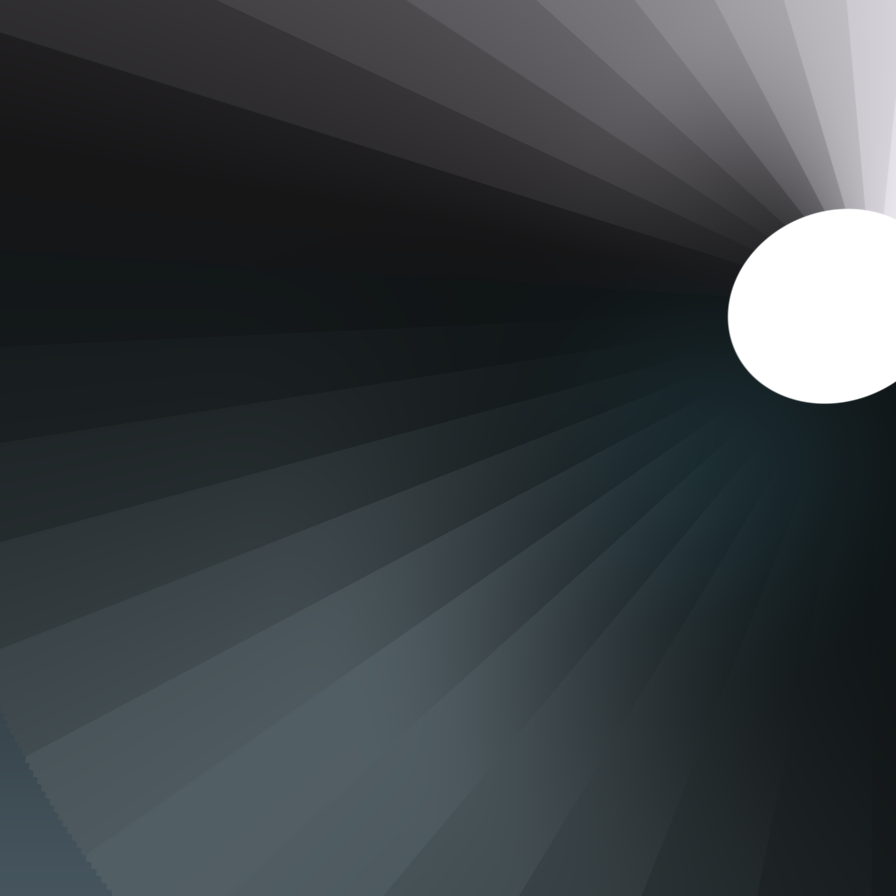
Give the GLSL for this background, as a WebGL 1 fragment shader.

```glsl
precision highp float;

// A white tilted disc at the right throws a fan of wedges across the canvas.
// Stretched polar coordinates are stepped wedge by wedge, then shaded with
// silver above, near black at the left, and slate with a teal glow below.

uniform vec2 u_resolution;

const vec2 FAN_CENTER = vec2(0.9766, 0.6589);
const float FAN_TILT = 10.0;
const float FAN_SQUASH = 0.74;
const float WEDGE = 8.372;       // degrees, 43 wedges per turn
const float WEDGE_START = 1.5;
const float STEPPING = 0.6;      // 0 is smooth, 1 is flat wedges

const vec2 DISC_CENTER = vec2(0.9335, 0.6582);
const vec2 DISC_RADII = vec2(0.1235, 0.106);
const float DISC_TILT = 22.4;

const vec3 NIGHT = vec3(0.055, 0.070, 0.075);
const vec3 EMBER = vec3(0.085, 0.080, 0.085);
const vec3 SILVER = vec3(0.99, 0.98, 1.01);
const vec3 SLATE = vec3(0.265, 0.300, 0.315);
const vec3 TEAL = vec3(0.045, 0.095, 0.110);
const vec3 RIM = vec3(0.245, 0.300, 0.330);

vec2 rotate(vec2 v, float angle) {
  float c = cos(angle), s = sin(angle);
  return vec2(c * v.x - s * v.y, s * v.x + c * v.y);
}

float bell(float x) {
  return exp(-x * x);
}

// Ramp from 0 to 1 with a softened drop back to 0
float softSaw(float x, float softness) {
  float f = fract(x);
  return f * (1.0 - smoothstep(1.0 - softness, 1.0, f));
}

// Degrees around the fan: zero near the left, positive upwards
float fanAngle(vec2 offset) {
  vec2 v = rotate(vec2(-offset.x, offset.y), radians(FAN_TILT));
  return degrees(atan(v.y, FAN_SQUASH * v.x));
}

float ellipseDistance(vec2 offset, vec2 radii, float tilt) {
  vec2 q = rotate(offset, -tilt);
  return (length(q / radii) - 1.0) * min(radii.x, radii.y);
}

vec3 silverRays(float angle, float radius) {
  float light = max(0.0, 0.0108 * (angle - 30.0) + 0.01);
  float nearShade = mix(0.25, 1.0, smoothstep(0.08, 0.38, radius));
  return SILVER * light * mix(nearShade, 1.0, smoothstep(55.0, 95.0, angle));
}

vec3 slateRays(float angle, float radius) {
  return SLATE * bell((angle + 38.0) / 32.0) * smoothstep(0.2, 0.75, radius);
}

// Outer band with a finely toothed inner edge
float rimMask(float angle, float radius, float pixel) {
  float tooth = abs(fract(angle / 0.6) - 0.5);
  float edge = 1.073 + 0.008 * tooth;
  return smoothstep(-pixel, pixel, radius - edge);
}

void main() {
  vec2 p = gl_FragCoord.xy / u_resolution;
  float pixel = 1.0 / min(u_resolution.x, u_resolution.y);

  // Wedge coordinates
  vec2 offset = p - FAN_CENTER;
  float radius = length(offset);
  float angle = fanAngle(offset);
  float softness = clamp(pixel * 10.0 / max(radius, 0.01), 0.0, 0.5);
  float saw = softSaw((angle - WEDGE_START) / WEDGE, softness) - 0.5;
  float steppedAngle = angle - STEPPING * WEDGE * saw;
  float steppedRadius = radius + 0.06 * saw;

  // Rays and glow
  vec3 color = mix(NIGHT, EMBER, smoothstep(16.0, 26.0, steppedAngle));
  color += silverRays(steppedAngle, radius);
  color += slateRays(steppedAngle, steppedRadius);
  color += TEAL * bell(length(p - vec2(0.80, 0.48)) / 0.17);

  // Lower left rim
  vec3 rim = RIM * mix(0.9, 1.1, smoothstep(0.22, 0.0, p.y));
  color = mix(color, rim, rimMask(angle, radius, pixel));

  // Disc
  float disc = ellipseDistance(p - DISC_CENTER, DISC_RADII, radians(DISC_TILT));
  color = mix(color, vec3(1.0), smoothstep(pixel, -pixel, disc));

  gl_FragColor = vec4(color, 1.0);
}
```
